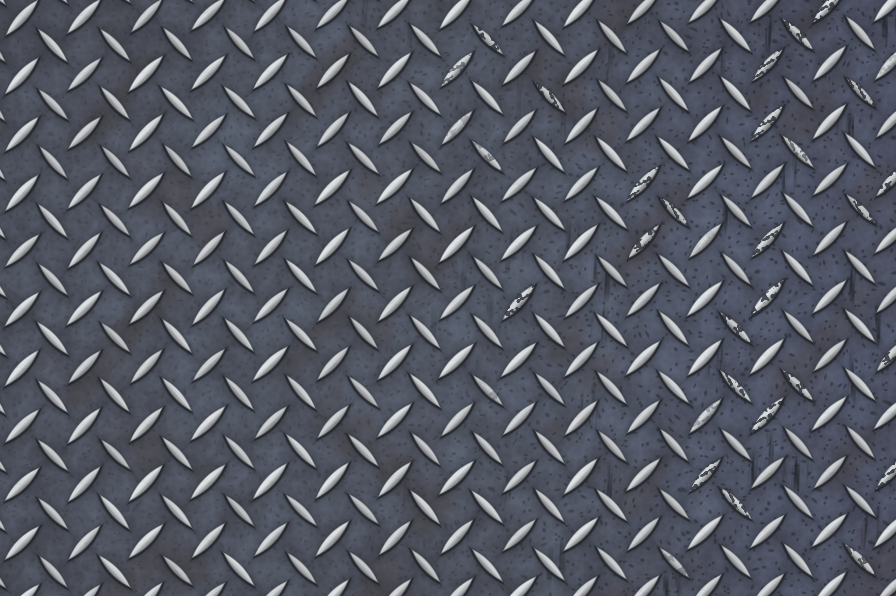
Give the GLSL for this texture, as a WebGL 1 fragment shader.

```glsl
precision highp float;
// Worn steel tread plate: bright raised lenses in two alternating diagonal directions.
uniform vec2 u_resolution;

// Lengths are fractions of the canvas height.
const vec2 PITCH = vec2(0.1042, 0.0981);
const vec2 ANCHOR = vec2(0.558, 0.489);
const float ROW_SLOPE = 0.0155;

const vec3 STEEL_DARK = vec3(0.28, 0.29, 0.33);
const vec3 STEEL_BLUE = vec3(0.36, 0.39, 0.45);
const vec3 SHADOW = vec3(0.13, 0.14, 0.16);
const vec3 RUST = vec3(0.27, 0.23, 0.22);
const vec3 FACE_LOW = vec3(0.53, 0.53, 0.54);
const vec3 FACE_HIGH = vec3(0.86, 0.88, 0.89);

float hash(vec2 p) {
  return fract(sin(dot(p, vec2(12.99, 78.23))) * 4375.5);
}

// Distance to the nearest scattered point, in cell units.
float cellular(vec2 p) {
  vec2 base = floor(p);
  float nearest = 2.0;
  for (int j = -1; j <= 1; j++) {
    for (int i = -1; i <= 1; i++) {
      vec2 cell = base + vec2(float(i), float(j));
      vec2 point = cell + vec2(hash(cell), hash(cell + 37.7));
      nearest = min(nearest, distance(p, point));
    }
  }
  return nearest;
}

// Smooth drifting field, roughly -1 to 1.
float waves(vec2 p) {
  return 0.5 * sin(p.x + 1.3 * sin(p.y * 0.8))
       + 0.3 * sin(p.y * 1.9 + 1.7 * sin(p.x * 1.3))
       + 0.2 * sin(p.x * 3.7 - p.y * 2.9);
}

// Signed distance to a pointed lens along x.
float lens(vec2 p, vec2 halfSize) {
  float radius = dot(halfSize, halfSize) / (2.0 * halfSize.y);
  return length(vec2(p.x, abs(p.y) + radius - halfSize.y)) - radius;
}

// Flat steel with mottling, pits and scrapes.
vec3 plate(vec2 p, float wear) {
  vec2 warped = p + 0.012 * vec2(waves(p * 31.0), waves(p.yx * 27.0));
  float mottle = 0.45 * cellular(warped * 13.0) + 0.3 * cellular(warped * 37.0)
               + 0.25 * cellular(p * 95.0);
  vec2 fromCenter = (p - vec2(0.85, 0.5)) * vec2(0.75, 1.1);
  float light = 0.72 - 0.85 * dot(fromCenter, fromCenter) + 0.15 * waves(p * 5.0);
  vec3 color = mix(STEEL_DARK, STEEL_BLUE, clamp(light + 1.5 * (mottle - 0.47), 0.0, 1.1));
  color += vec3(-0.005, -0.005, 0.02) * smoothstep(0.7, 1.5, p.x);

  float stain = smoothstep(0.25, 0.8, waves(p * 16.0 + 4.0));
  color = mix(color, RUST, 0.3 * stain);

  vec2 pitSpace = warped * 55.0;
  float pit = 1.0 - smoothstep(0.06, 0.22, cellular(pitSpace));
  color = mix(color, SHADOW, pit * mix(0.2, 0.5, wear));

  float scrape = 1.0 - smoothstep(0.05, 0.2, cellular(warped * vec2(9.0, 4.0) + 3.0));
  scrape *= smoothstep(-0.2, 0.8, waves(p * vec2(260.0, 22.0)));
  return mix(color, SHADOW, 0.75 * scrape * wear);
}

// One lattice of raised lenses; set 0 rises to the right, set 1 falls.
vec3 addStuds(vec3 color, vec2 p, float set, float wear, float blur) {
  vec2 grid = p - ANCHOR;
  grid.y -= ROW_SLOPE * grid.x;
  grid = grid / PITCH - 0.5 * set;
  vec2 id = floor(grid + 0.5);
  vec2 seed = id + 19.0 * set;
  float vary = hash(seed);
  float luck = hash(seed + 5.3);

  vec2 q = (grid - id) * PITCH + 0.0018 * (vec2(vary, luck) - 0.5);
  float angle = mix(0.79, -0.83, set) + 0.08 * (luck - 0.5);
  vec2 axis = vec2(cos(angle), sin(angle));
  q = vec2(dot(q, axis), dot(q, vec2(-axis.y, axis.x)));
  vec2 halfSize = mix(vec2(0.0385, 0.0077), vec2(0.0355, 0.0064), set);
  halfSize *= 0.95 + 0.1 * vary;

  // Soft occlusion and a dark rim, heavier below.
  float d = lens(q, halfSize);
  float under = lens(q + vec2(0.0, 0.0018), halfSize);
  color = mix(color, SHADOW, 0.4 * exp(-max(under, 0.0) / 0.007));
  color = mix(color, SHADOW, 0.85 * (1.0 - smoothstep(0.0005, 0.0045, under)));

  // Lit face with brushed streaks.
  float across = q.y / halfSize.y;
  float shine = smoothstep(-0.9, 0.35, across) * (0.8 + 0.25 * vary - 0.18 * set);
  shine += 0.09 * waves(vec2(q.x * 90.0, q.y * 700.0) + 9.0 * vary);
  vec3 face = mix(FACE_LOW, FACE_HIGH, clamp(shine, 0.0, 1.05));

  // Dark gouges on a few lenses.
  float worn = smoothstep(0.0, 0.08, luck - mix(0.97, 0.76, wear));
  float gouge = smoothstep(0.0, 0.35, waves(vec2(q.x * 190.0 + q.y * 230.0, q.y * 330.0) + 30.0 * vary));
  face = mix(face, SHADOW * 1.4, 0.85 * worn * gouge);
  return mix(color, face, 1.0 - smoothstep(-blur, blur, d));
}

void main() {
  vec2 p = gl_FragCoord.xy / u_resolution.y;
  float blur = 0.0008 + 0.6 / u_resolution.y;
  float wear = smoothstep(0.3, 1.4, p.x + 0.2 * waves(p * 6.0));
  vec3 color = plate(p, wear);
  for (int i = 0; i < 2; i++) {
    color = addStuds(color, p, float(i), wear, blur);
  }
  gl_FragColor = vec4(color, 1.0);
}
```
